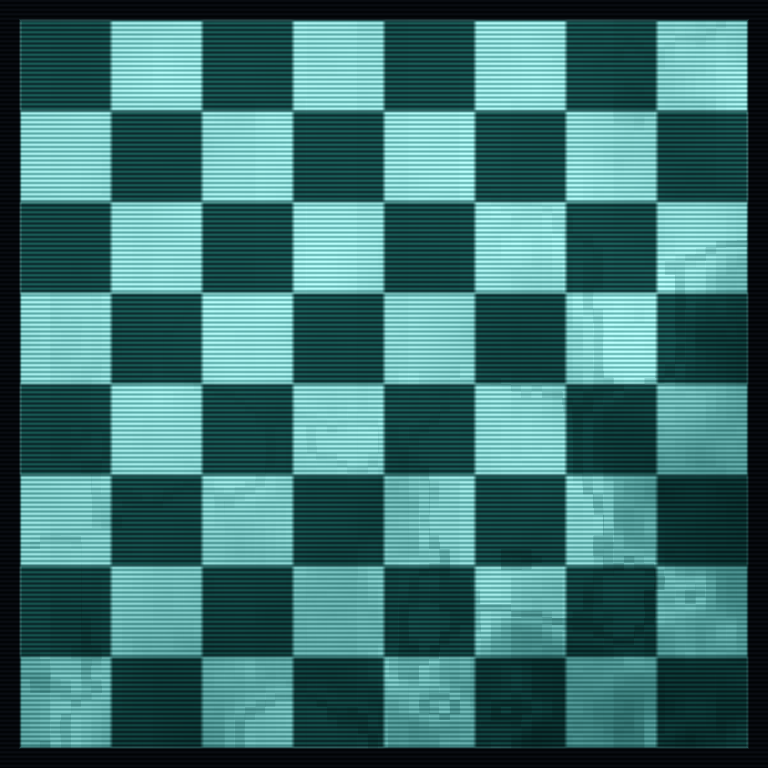
Give the GLSL for this pattern, as a three.js fragment shader.

```glsl
varying vec2 vUv;

const float CELLS = 8.0;
const float MARGIN = 0.0262;
const float SCANLINES = 170.6667;
const vec2 BLOCKS = vec2(75.0, 112.0);

const vec3 LIGHT_CREST = vec3(0.68, 0.96, 0.95);
const vec3 LIGHT_TROUGH = vec3(0.37, 0.68, 0.67);
const vec3 DARK_CREST = vec3(0.10, 0.36, 0.34);
const vec3 DARK_TROUGH = vec3(0.045, 0.17, 0.18);
const vec3 FRAME_CREST = vec3(0.035, 0.05, 0.07);
const vec3 FRAME_TROUGH = vec3(0.005, 0.01, 0.02);

float hash(vec2 p) {
  vec3 q = fract(vec3(p.xyx) * 0.1031);
  q += dot(q, q.yzx + 33.33);
  return fract((q.x + q.y) * q.z);
}

float noise(vec2 p) {
  vec2 i = floor(p);
  vec2 f = fract(p);
  f = f * f * (3.0 - 2.0 * f);
  float low = mix(hash(i), hash(i + vec2(1.0, 0.0)), f.x);
  float high = mix(hash(i + vec2(0.0, 1.0)), hash(i + 1.0), f.x);
  return mix(low, high, f.y);
}

float fbm(vec2 p) {
  float sum = 0.0;
  float gain = 0.53;
  for (int i = 0; i < 4; i++) {
    sum += gain * noise(p);
    p = p * 2.03 + 17.7;
    gain *= 0.5;
  }
  return sum;
}

// Staircase with softened risers
vec2 softSteps(vec2 p, float riser) {
  return floor(p) + smoothstep(1.0 - riser, 1.0, fract(p));
}

// 1 on light squares, 0 on dark ones, blurred where they meet
float checker(vec2 p, float blur) {
  vec2 side = clamp(sin(p * 3.14159) / (3.14159 * blur), -1.0, 1.0);
  return 0.5 + 0.5 * side.x * side.y;
}

float squareMask(vec2 p, float halfSize, float blur) {
  vec2 d = abs(p) - halfSize;
  return 1.0 - smoothstep(-blur, blur, max(d.x, d.y));
}

float scanline(float y, float count) {
  return 0.5 - 0.5 * cos(6.28318 * y * count);
}

// Brightness of the worn surface, in coarse rectangular blocks
float wornShade(vec2 uv) {
  vec2 block = softSteps(uv * BLOCKS, 0.15) / BLOCKS;
  vec2 strip = softSteps(uv * vec2(15.0, CELLS), 0.04);
  float grain = fbm(block * vec2(9.0, 12.0) + 4.3);
  float stain = fbm(block * 5.0 + 31.0);
  float low = 1.0 - smoothstep(0.05, 0.75, uv.y);
  float corner = smoothstep(-0.15, 0.6, uv.x - uv.y * 0.8);
  float wear = max(low * 0.65, corner);

  float shade = mix(0.82, 1.0, smoothstep(0.0, 0.65, uv.y));
  shade += 0.07 * (noise(strip * 0.9) - 0.5);
  shade += mix(0.08, 0.28, wear) * (grain - 0.5);
  shade -= 0.2 * corner * smoothstep(0.5, 0.62, stain);
  // Thin dark creases along the stain contours
  float crease = 1.0 - smoothstep(0.008, 0.03, abs(stain - 0.5));
  return shade - 0.16 * wear * crease;
}

void main() {
  vec2 centered = vUv - 0.5;
  vec2 board = (vUv - MARGIN) / (1.0 - 2.0 * MARGIN) * CELLS;
  float scan = scanline(vUv.y, SCANLINES);

  // Checkered squares under the scanlines
  vec3 light = mix(LIGHT_TROUGH, LIGHT_CREST, scan);
  vec3 dark = mix(DARK_TROUGH, DARK_CREST, scan);
  vec3 color = mix(dark, light, checker(board, 0.022));

  // Wear and falloff toward the rim, red fading fastest
  float shade = wornShade(vUv) * (1.04 - 0.22 * dot(centered, centered));
  color *= pow(vec3(max(shade, 0.0)), vec3(1.6, 1.0, 1.0));

  // Dark surrounding frame
  vec3 frame = mix(FRAME_TROUGH, FRAME_CREST, scan);
  color = mix(frame, color, squareMask(centered, 0.5 - MARGIN, 0.002));
  gl_FragColor = vec4(color, 1.0);
}
```
